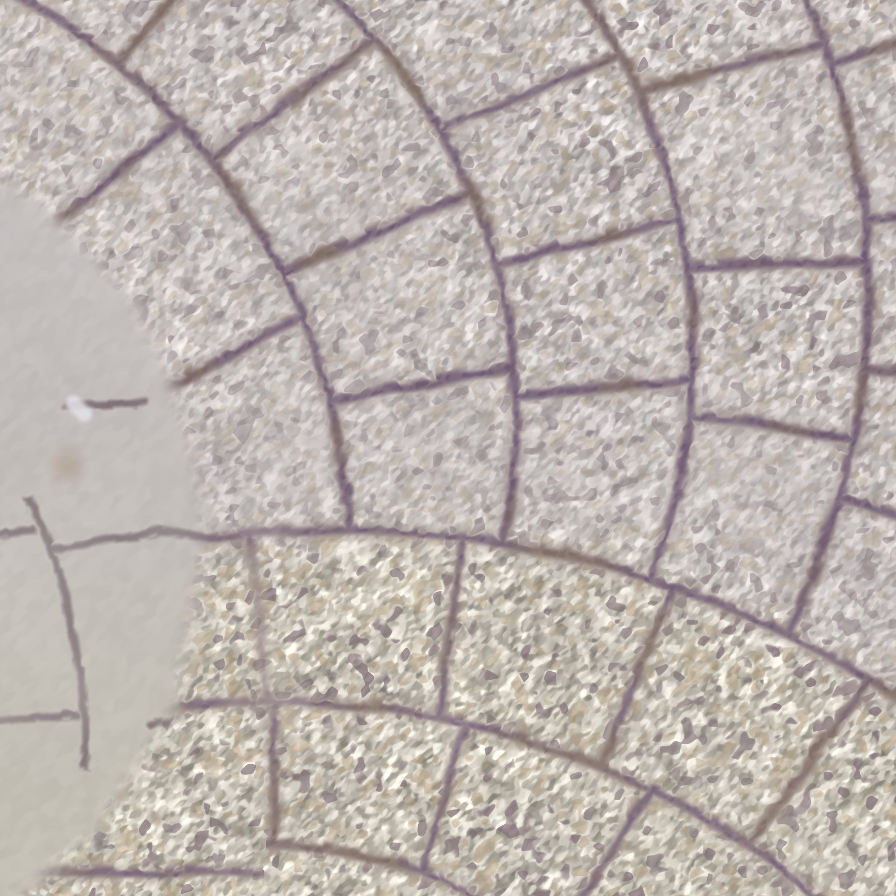
Write a WebGL 2 fragment shader that draws this texture.

```glsl
#version 300 es
precision highp float;
uniform vec2 u_resolution;
out vec4 fragColor;

// Course curves as circles (centre, radius): upper fan 0-3, lower fan 4-6
const vec3 COURSES[7] = vec3[7](
  vec3(-.327, .622, .717), vec3(-.061, .462, .637), vec3(.072, .391, .702),
  vec3(.138, .328, .831), vec3(.378, 1.732, 1.14), vec3(.306, 1.734, .9505),
  vec3(.293, 1.466, .523));

// Centre from which the joints of each course radiate
const vec2 HUBS[8] = vec2[8](
  vec2(-.865, 1.), vec2(-.272, .559), vec2(-.416, .533), vec2(-.14, .326),
  vec2(.138, .328), vec2(.385, 1.568), vec2(.302, 1.549), vec2(0));

// Joint angles of each course: first, step, bend, count
const vec4 FANS[8] = vec4[8](
  vec4(-.681, .187, 0, 2), vec4(-.878, .235, 0, 4), vec4(-.404, .171, -.0074, 3),
  vec4(-.257, .25, -.0236, 3), vec4(-.312, .224, -.009, 4),
  vec4(-1.68, .245, 0, 4), vec4(-1.565, .28, 0, 3), vec4(0));

vec2 hash2(vec2 c) {
  vec3 h = fract(c.xyx * vec3(.1031, .103, .0973));
  h += dot(h, h.yzx + 33.33);
  return fract((h.xx + h.yz) * h.zy);
}

// Smooth cellular noise: random pebble tones blended where they touch
float pebbles(vec2 q) {
  vec2 cell = floor(q), sum = vec2(0);
  for (int j = -1; j <= 1; j++)
    for (int i = -1; i <= 1; i++) {
      vec2 c = cell + vec2(i, j), v = c + hash2(c) - q;
      sum += exp(-6.5 * dot(v, v)) * vec2(hash2(c + 57.).x, 1);
    }
  return sum.x / max(sum.y, 1e-6);
}

float waves(vec2 q) {
  return (sin(q.x + 1.7 * sin(q.y * .8)) + sin(q.y * 1.3 + 2. * sin(q.x * .7 + 1.))
        + .6 * sin(q.x * 2.3 - q.y * 1.9)) / 2.6;
}

float circleDistance(vec2 p, vec3 c) { return length(p - c.xy) - c.z; }

float segmentDistance(vec2 p, vec2 a, vec2 b) {
  vec2 v = b - a;
  return length(p - a - v * clamp(dot(p - a, v) / dot(v, v), 0., 1.));
}

void main() {
  vec2 p = gl_FragCoord.xy / u_resolution;
  p.y = 1. - p.y;

  // Grain smeared along the rising diagonal
  vec2 q = vec2(p.x + p.y, p.y - p.x) * .707;
  q += .0015 * vec2(waves(p * 130.), waves(p.yx * 110.));
  float coarse = pebbles(q * vec2(125, 72)), fine = pebbles(q * vec2(225, 125) + 31.);
  float chips = pebbles(q * vec2(105, 85) + 83.);
  vec2 ragged = vec2(coarse - .5, chips - .5);
  vec2 w = p + .002 * vec2(waves(p * 42.), waves(p.yx * 38. + 4.)) + .004 * ragged;

  // Find the course and the nearest seam
  float lowerEdge = circleDistance(w, COURSES[4]);
  bool upper = lowerEdge > 0.;
  int course = upper ? 0 : 5;
  float seam = abs(lowerEdge);
  for (int i = 0; i < 7; i++) {
    if (i == 4 || upper != (i < 4)) continue;
    float d = circleDistance(w, COURSES[i]);
    if (i == 6 && w.x < .297) d = .974 - w.y;
    if (upper == (d > 0.)) course++;
    seam = min(seam, abs(d));
  }
  vec4 fan = FANS[course];
  for (int k = 0; k < int(fan.w); k++) {
    float n = float(k), a = fan.x + fan.y * n + fan.z * n * n;
    seam = min(seam, abs(dot(w - HUBS[course], vec2(-sin(a), cos(a)))));
  }

  // Speckled stone: pale grains, tan pebbles and dark pits
  float lower = smoothstep(.06, -.06, lowerEdge + .02 * waves(p * 9.));
  float rough = .72 + .2 * waves(p * 11. + 2.) + .4 * lower
    + .5 * smoothstep(.22, 0., length(p - vec2(.7, .03)))
    + .3 * smoothstep(.15, 0., length(p - vec2(.9, .35)))
    - .2 * smoothstep(.2, .05, length((p - vec2(.4, .52)) * vec2(.7, 1.4)));
  vec3 stone = mix(vec3(.785, .762, .757), vec3(.795, .775, .73), lower);
  stone += .02 * waves(p * 17.) * vec3(1, 1, .8);
  stone += rough * ((coarse - .5) * .2 + (fine - .5) * .29);
  stone = mix(stone, vec3(.71, .63, .52), .45 * rough * smoothstep(.68, .86, chips));
  stone = mix(stone, vec3(.50, .43, .46), .6 * rough * smoothstep(.25, .1, chips));

  // Dark, uneven seams with a worn tan rim
  float wear = waves(p * 23. + 5.);
  float width = mix(.0052, .0044, lower) * (1. + .25 * wear + .8 * ragged.y);
  float depth = mix(.82, .7, lower) + .14 * wear + .4 * (fine - .5);
  depth *= 1. - .65 * smoothstep(.09, .03, length((p - vec2(.295, .69)) * vec2(1, .6)));
  vec3 seamColor = mix(vec3(.43, .35, .45), vec3(.50, .43, .40),
    smoothstep(.1, 1., wear + .5 * smoothstep(.4, 0., p.y) + .25 * lower));
  stone = mix(stone, vec3(.66, .60, .57), .5 * smoothstep(.017, .003, seam));
  stone = mix(stone, seamColor, clamp(depth, 0., 1.) * smoothstep(width * 1.75, width * .15, seam));

  // Smooth worn patch at the left, with its own faint seams
  float patchEdge = circleDistance(p, vec3(-.264, .609, .487)) + .006 * waves(p * 25.);
  vec3 smoothStone = mix(vec3(.765, .745, .74), vec3(.765, .75, .71), smoothstep(.3, .95, p.y));
  smoothStone += .012 * waves(p * 14.) + .03 * (coarse - .5);
  smoothStone = mix(smoothStone, vec3(.62, .53, .44), .4 * smoothstep(.03, 0., length(p - vec2(.075, .52))));
  float bow = abs(circleDistance(w, vec3(-.634, .846, .729)));
  bow = max(bow, abs(w.y - .705) - .148);
  float crack = min(bow, segmentDistance(w, vec2(0, .598), vec2(.037, .592)));
  crack = min(crack, segmentDistance(w, vec2(.058, .614), vec2(.18, .593)));
  crack = min(crack, segmentDistance(w, vec2(.18, .593), vec2(.25, .603)));
  crack = min(crack, segmentDistance(w, vec2(0, .804), vec2(.085, .799)));
  crack = min(crack, segmentDistance(w, vec2(.17, .808), vec2(.29, .796)));
  crack = min(crack, segmentDistance(w, vec2(.075, .454), vec2(.16, .448)));
  smoothStone = mix(smoothStone, vec3(.46, .40, .43),
    (.66 + .2 * wear) * smoothstep(.0075, .001, crack));
  smoothStone = mix(smoothStone, vec3(.9, .89, .92),
    .8 * smoothstep(.013, .004, segmentDistance(p, vec2(.082, .45), vec2(.094, .462))));

  fragColor = vec4(mix(smoothStone, stone, smoothstep(-.016, .022, patchEdge)), 1);
}
```
